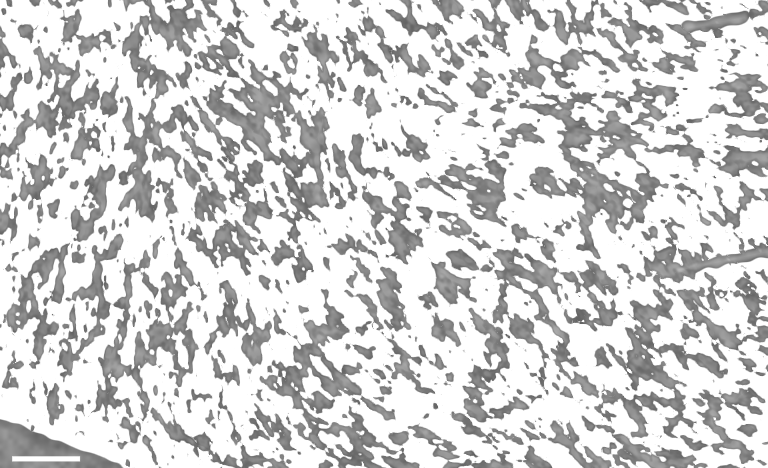
A WebGL 2 fragment shader for this texture:

```glsl
#version 300 es
precision highp float;
uniform vec2 u_resolution;
out vec4 fragColor;

vec2 hash2(vec2 p) {
  vec3 q = fract(p.xyx * vec3(0.1031, 0.1030, 0.0973));
  q += dot(q, q.yzx + 33.33);
  return fract((q.xx + q.yz) * q.zy);
}

float valueNoise(vec2 p) {
  vec2 i = floor(p), f = fract(p);
  f = f * f * (3.0 - 2.0 * f);
  float low = mix(hash2(i).x, hash2(i + vec2(1, 0)).x, f.x);
  float high = mix(hash2(i + vec2(0, 1)).x, hash2(i + vec2(1, 1)).x, f.x);
  return mix(low, high, f.y);
}

// Strand direction: steep on the left, flatter towards the lower right
float strandAngle(vec2 p) {
  float flatness = smoothstep(0.0, 1.6, p.x - 0.5 * (p.y - 0.5));
  return mix(-1.3, -0.42, flatness) + 1.0 * (valueNoise(p * 4.0 + 7.0) - 0.5);
}

// Gap between the two nearest seeds, measured along and across the strands
float webGap(vec2 p, mat2 turn) {
  vec2 cell = floor(p);
  float nearest = 9.0, second = 9.0;
  for (int y = -2; y <= 2; y++)
    for (int x = -2; x <= 2; x++) {
      vec2 id = cell + vec2(x, y);
      vec2 d = (id + hash2(id + 50.0) - p) * turn;
      float dist = length(d * vec2(0.8, 1.25));
      second = min(second, max(nearest, dist));
      nearest = min(nearest, dist);
    }
  return second - nearest;
}

// Sum of signed, elongated spots aligned with the strands
float streaks(vec2 p, mat2 turn) {
  vec2 cell = floor(p);
  float sum = 0.0;
  for (int y = -2; y <= 2; y++)
    for (int x = -2; x <= 2; x++) {
      vec2 id = cell + vec2(x, y);
      vec2 d = (id + hash2(id + 90.0) - p) * turn * vec2(1.2, 2.5);
      sum += (2.0 * hash2(id + 170.0).y - 1.0) * exp(-dot(d, d));
    }
  return sum;
}

float segment(vec2 p, vec2 a, vec2 b) {
  vec2 ab = b - a;
  return length(p - a - ab * clamp(dot(p - a, ab) / dot(ab, ab), 0.0, 1.0));
}

void main() {
  vec2 p = gl_FragCoord.xy / u_resolution.y;
  float pixel = 1.0 / u_resolution.y;
  float angle = strandAngle(p);
  float c = cos(angle), s = sin(angle);
  mat2 turn = mat2(c, s, -s, c);

  // Ragged web of strands, broken up by finer streaks and grain
  vec2 wobble = vec2(valueNoise(p * 30.0), valueNoise(p * 30.0 + 40.0)) - 0.5;
  wobble += 0.5 * vec2(valueNoise(p * 70.0), valueNoise(p * 70.0 + 40.0)) - 0.25;
  float field = 2.1 * (0.27 - webGap((p + 0.03 * wobble) * 13.0, turn));
  field += 0.95 * streaks(p * 41.0 + 11.0, turn);
  field += 0.85 * streaks(p * 84.0 + 23.0, turn);
  field += 0.6 * (valueNoise(p * 125.0) - 0.5);
  field += 0.4 * (valueNoise(p * 6.0 + 3.0) - 0.5) - 0.24;

  // Solid lower left corner with a clear margin above it
  float rough = valueNoise(p * 45.0) - 0.5;
  float corner = 0.107 - p.y - 0.385 * p.x + 0.012 * rough;
  field -= 0.6 * smoothstep(-0.09, -0.02, corner);
  field = max(field, min(corner * 40.0, 1.2));

  // Pale fibres at the right border
  float fibre = 0.011 - segment(p, vec2(1.45, 0.423), vec2(1.66, 0.466));
  fibre = max(fibre, 0.013 - segment(p, vec2(1.47, 0.94), vec2(1.59, 0.962)));
  fibre += 0.009 * rough;
  field = max(field, min(fibre * 50.0, 1.0));

  // Dark rims, paler and mottled inside
  float mottle = valueNoise(p * 38.0 + 60.0) + 0.6 * valueNoise(p * 90.0) - 0.8;
  float gray = 0.465 + 0.11 * smoothstep(0.1, 1.1, field) + 0.12 * mottle;
  gray += 0.09 * smoothstep(0.0, 0.008, fibre);
  gray -= 0.05 * smoothstep(0.0, 0.03, corner);
  float slope = max(fwidth(field), 0.001);
  float ink = smoothstep(-0.7, 0.7, field / slope);

  // White bar in the corner
  vec2 bar = abs(p - vec2(0.0985, 0.0195)) - vec2(0.0725, 0.0055);
  ink *= smoothstep(-0.7 * pixel, 0.7 * pixel, max(bar.x, bar.y));

  fragColor = vec4(vec3(mix(1.0, gray, ink)), 1.0);
}
```
